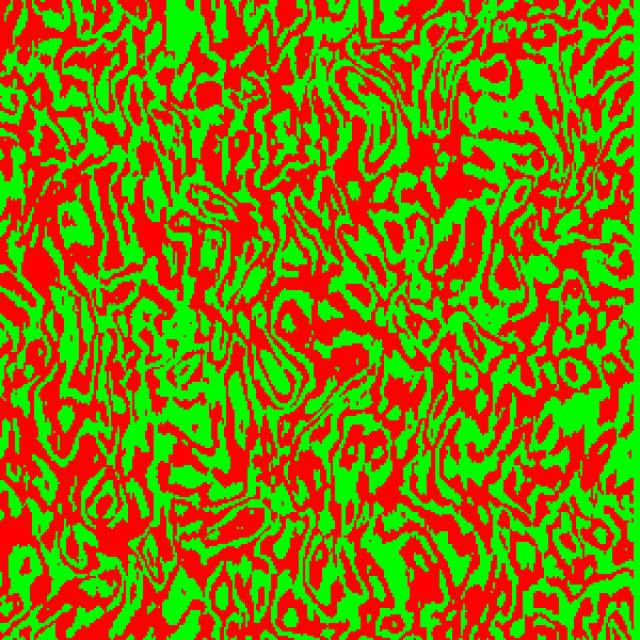
Write a Shadertoy shader that draws this texture.

```glsl
const float CELLS = 300.0;
const float TAU = 6.2831853;
const vec3 RED = vec3(0.995, 0.005, 0.0);
const vec3 GREEN = vec3(0.005, 0.995, 0.0);

// Unit gradient from an integer hash of the lattice point
vec2 latticeGradient(vec2 point) {
    uvec2 q = uvec2(ivec2(point)) * uvec2(1597334673u, 3812015801u);
    uint h = (q.x ^ q.y) * 1597334673u;
    h = (h ^ (h >> 15)) * 2246822519u;
    h ^= h >> 13;
    float angle = TAU * float(h & 65535u) / 65536.0;
    return vec2(cos(angle), sin(angle));
}

float gradientNoise(vec2 p) {
    vec2 i = floor(p);
    vec2 f = p - i;
    vec2 u = f * f * f * (f * (f * 6.0 - 15.0) + 10.0);
    vec2 e = vec2(0.0, 1.0);
    float a = dot(latticeGradient(i), f);
    float b = dot(latticeGradient(i + e.yx), f - e.yx);
    float c = dot(latticeGradient(i + e.xy), f - e.xy);
    float d = dot(latticeGradient(i + e.yy), f - e.yy);
    return mix(mix(a, b, u.x), mix(c, d, u.x), u.y);
}

vec2 warp(vec2 p, float frequency, float amount) {
    vec2 q = p * frequency;
    return p + amount * vec2(gradientNoise(q + 31.0), gradientNoise(q + 77.0));
}

// Contour bands of a vertically stretched height field
float contourBands(vec2 p, float bandCount) {
    float height = gradientNoise(p * vec2(15.0, 9.5) + 5.0);
    height += 0.35 * gradientNoise(p * vec2(33.0, 20.0) + 140.0);
    return sin(TAU * bandCount * height);
}

// Binary ink value of one cell: 1 is red, 0 is green
float inkAt(vec2 cell, float bias, float marginStart) {
    vec2 p = (cell + 0.5) / CELLS;
    vec2 bent = warp(p, 6.0, 0.06);
    float patchiness = gradientNoise(p * 9.0 + 211.0);
    float field = contourBands(bent, 3.0);
    field += (2.2 + patchiness) * gradientNoise(bent * vec2(64.0, 34.0) + 60.0);
    field += 1.1 * gradientNoise(p * vec2(150.0, 62.0) + 300.0);
    field += 0.8 * patchiness + bias;
    return step(0.0, field) * step(p.x, marginStart);
}

// Cell grid whose borders are smoothed over one output pixel
float smoothInk(vec2 uv, vec2 pixelInCells) {
    vec2 g = uv * CELLS - 0.5;
    vec2 i = floor(g);
    vec2 t = clamp((g - i - 0.5) / min(pixelInCells, vec2(1.0)) + 0.5, 0.0, 1.0);
    float bias = 0.06;
    float margin = 0.99;
    float bottom = mix(inkAt(i, bias, margin), inkAt(i + vec2(1.0, 0.0), bias, margin), t.x);
    float top = mix(inkAt(i + vec2(0.0, 1.0), bias, margin), inkAt(i + 1.0, bias, margin), t.x);
    return mix(bottom, top, t.y);
}

void mainImage(out vec4 fragColor, in vec2 fragCoord) {
    vec2 uv = fragCoord / iResolution.xy;
    float ink = smoothInk(uv, CELLS / iResolution.xy);
    fragColor = vec4(mix(GREEN, RED, ink), 1.0);
}
```
